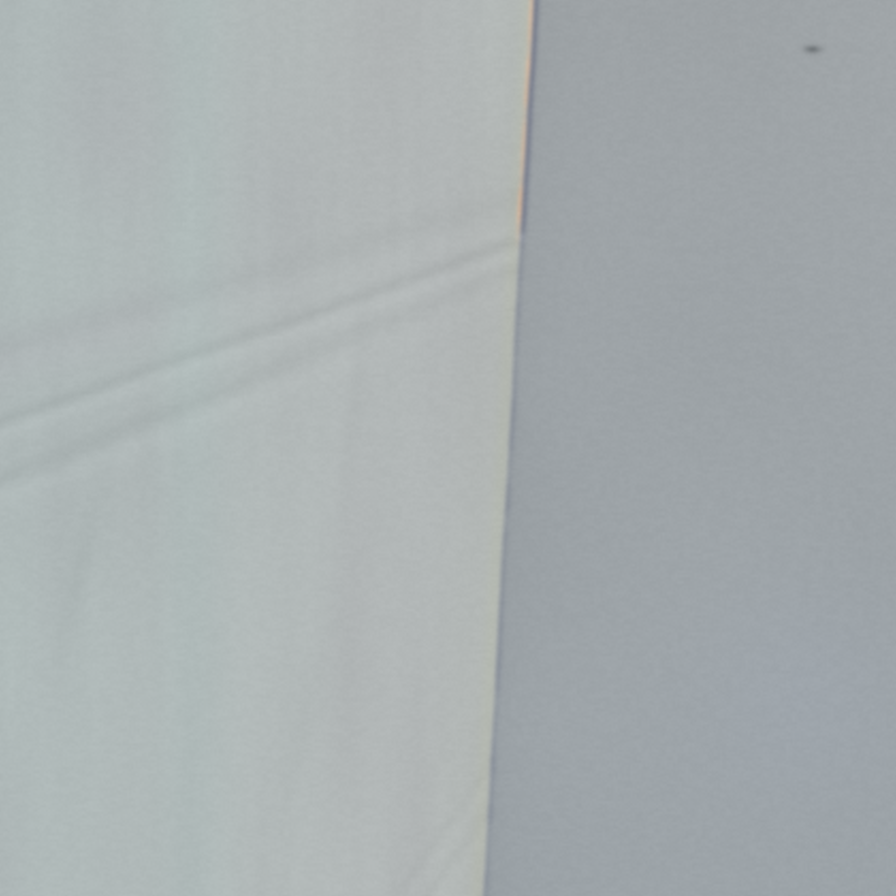
Give the GLSL for this texture, as a WebGL 2 fragment shader.

```glsl
#version 300 es
precision highp float;
// Pale creased cloth on the left, its hanging edge in front of a plain grey wall.

uniform vec2 u_resolution;
out vec4 fragColor;

// Sine-free hash
float hash(vec2 p) {
  vec3 q = fract(vec3(p.xyx) * 0.1031);
  q += dot(q, q.yzx + 33.33);
  return fract((q.x + q.y) * q.z);
}

float noise(vec2 p) {
  vec2 cell = floor(p), f = fract(p);
  f = f * f * (3.0 - 2.0 * f);
  return mix(mix(hash(cell), hash(cell + vec2(1, 0)), f.x),
             mix(hash(cell + vec2(0, 1)), hash(cell + vec2(1, 1)), f.x), f.y);
}

float bell(float d, float width) {
  return exp(-d * d / (width * width));
}

// Crease profile: shadow on the line, highlight just beneath it
float crease(float d, float width) {
  return 0.6 * bell(d + 1.9 * width, 1.3 * width) - bell(d, width);
}

vec3 clothColor(vec2 uv, float inset) {
  vec3 color = mix(vec3(0.683, 0.721, 0.720), vec3(0.698, 0.717, 0.717), smoothstep(0.0, 0.5, uv.x));

  // Greyer patches: upper left, and a haze above the creases
  color -= vec3(0.006, 0.016, 0.010) * bell(length((uv - vec2(0.12, 0.86)) * vec2(1.0, 0.8)), 0.09);
  color -= vec3(0.004, 0.013, 0.007) * bell(uv.y - 0.60 - 0.30 * uv.x, 0.035) * smoothstep(0.35, 0.1, uv.x);
  color -= vec3(0.008, 0.012, 0.008) * bell(length((uv - vec2(0.31, 0.78)) * vec2(1.0, 0.5)), 0.05);

  // Mottling and hanging vertical streaks
  vec3 greyed = vec3(0.8, 1.1, 0.9);
  color += 0.018 * greyed * (noise(uv * vec2(7.0, 4.0) + 3.0) - 0.5);
  float lean = uv.x - 0.05 * uv.y;
  color += 0.016 * greyed * (noise(vec2(lean * 24.0, uv.y * 3.0)) - 0.5);
  color += 0.008 * (noise(vec2(uv.x * 75.0, uv.y * 4.0 + 7.0)) - 0.5);
  color += vec3(-0.005, 0.006, 0.004) * bell(uv.x - 0.215, 0.035);

  // Diagonal creases rising to the edge
  float ripple = 0.006 * (noise(uv * 9.0) - 0.5);
  color += 0.026 * crease(uv.y - 0.529 - 0.353 * uv.x + ripple, 0.008);
  float fade = 1.0 - 0.5 * smoothstep(0.15, 0.5, uv.x);
  color += 0.022 * fade * crease(uv.y - 0.465 - 0.405 * uv.x - ripple, 0.012);
  color += 0.012 * crease(uv.y - 0.615 - 0.285 * uv.x + ripple, 0.016);

  // Short slanted folds
  float corner = (uv.y - 1.41 * (uv.x - 0.443)) / 1.73;
  float cornerFade = smoothstep(0.19, 0.12, uv.y) * smoothstep(0.38, 0.46, uv.x);
  color += 0.010 * cornerFade * (crease(corner, 0.006) + crease(corner + 0.028, 0.006));
  color -= 0.016 * bell(uv.x - 0.09 - 0.22 * (uv.y - 0.37), 0.012) * bell(uv.y - 0.37, 0.08);
  color -= 0.012 * bell(uv.x - 0.39 - 0.12 * (uv.y - 0.5), 0.010) * bell(uv.y - 0.54, 0.1);
  color -= 0.010 * bell(uv.x - 0.34 - 0.2 * (uv.y - 0.2), 0.014) * bell(uv.y - 0.19, 0.09);

  // Slight warm tint close to the edge
  color -= vec3(0.004, 0.006, 0.013) * smoothstep(0.10, 0.0, inset);
  return color + vec3(0.008, 0.008, -0.014) * bell(inset - 0.007, 0.009);
}

vec3 wallColor(vec2 uv, float outset) {
  vec3 color = mix(vec3(0.614, 0.642, 0.660), vec3(0.622, 0.643, 0.655), uv.y);
  color += 0.012 * (noise(uv * 5.0 + 11.0) - 0.5);
  color += vec3(0.004, 0.006, 0.014) * bell(length(uv - vec2(0.9, 0.22)), 0.12);
  color -= 0.020 * exp(-outset * 28.0);

  // Small dark smudge
  vec2 speck = (uv - vec2(0.907, 0.945)) * vec2(110.0, 220.0);
  return color - 0.17 * exp(-dot(speck, speck));
}

void main() {
  vec2 uv = gl_FragCoord.xy / u_resolution;
  float edge = 0.539 + 0.057 * uv.y + 0.0015 * (noise(vec2(uv.y * 18.0, 2.0)) - 0.5);
  float side = uv.x - edge;

  // Softly focused boundary between cloth and wall
  float blur = 0.0035 + 0.5 / u_resolution.x;
  vec3 color = mix(clothColor(uv, max(-side, 0.0)), wallColor(uv, max(side, 0.0)),
                   smoothstep(-blur, blur, side));

  // Broken seam shadow, with an orange fringe along the upper stretch
  float upper = smoothstep(0.715, 0.76, uv.y);
  float wear = 0.5 + noise(vec2(uv.y * 55.0, 5.0));
  color -= vec3(0.055, 0.055, 0.035) * mix(0.7 * wear, 2.0, upper) * bell(side - 0.002, 0.0045);
  color += vec3(0.075, 0.005, -0.035) * upper * wear * bell(side + 0.003, 0.0035);
  color += 0.05 * bell(length(uv - vec2(0.581, 0.735)), 0.005);

  // Woven grain, wider than tall, with finer speckle
  float grain = 0.8 * noise(uv * vec2(150.0, 260.0)) + 0.7 * noise(uv * 420.0 + 40.0) - 0.75;
  color += 0.016 * grain;
  fragColor = vec4(color, 1.0);
}
```
